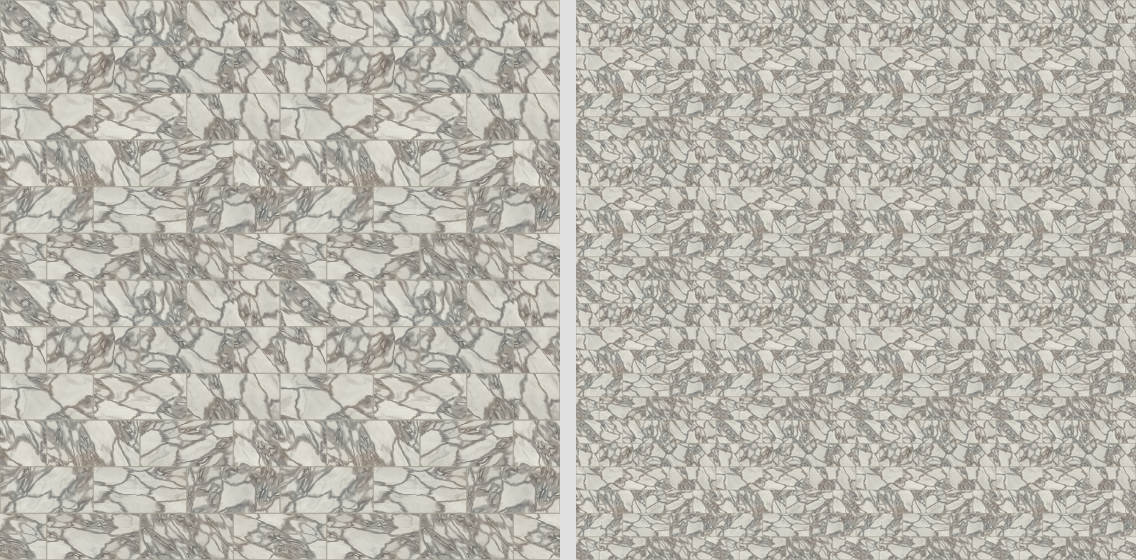
Left, the tile; right, the same tile 2 across and 2 down.
Reproduce this texture procedurally as a Shadertoy shader.

```glsl
vec2 hash2(vec2 p) {
    vec3 q = fract(p.xyx * vec3(0.1031, 0.103, 0.0973));
    q += dot(q, q.yzx + 33.33);
    return fract((q.xx + q.yz) * q.zy);
}

float noise(vec2 p) {
    vec2 i = floor(p), f = fract(p);
    f = f * f * (3.0 - 2.0 * f);
    float low = mix(hash2(i).x, hash2(i + vec2(1, 0)).x, f.x);
    float high = mix(hash2(i + vec2(0, 1)).x, hash2(i + 1.0).x, f.x);
    return mix(low, high, f.y);
}

float fbm(vec2 p) {
    float sum = 0.0, amp = 0.533;
    for (int i = 0; i < 4; i++) {
        sum += amp * noise(p);
        p = mat2(1.6, 1.2, -1.2, 1.6) * p + 7.3;
        amp *= 0.5;
    }
    return sum;
}

// Voronoi stones: x = distance to the border, y = random value of the stone
vec2 stones(vec2 p) {
    vec2 cell = floor(p), near = vec2(8), next = vec2(8), owner = cell;
    for (int y = -1; y <= 1; y++)
    for (int x = -1; x <= 1; x++) {
        vec2 c = cell + vec2(x, y);
        vec2 d = c + 0.1 + 0.8 * hash2(c) - p;
        if (dot(d, d) < dot(near, near)) {
            next = near;
            near = d;
            owner = c;
        } else if (dot(d, d) < dot(next, next)) {
            next = d;
        }
    }
    float border = dot(0.5 * (near + next), normalize(next - near));
    return vec2(border, hash2(owner + 71.0).y);
}

// Brecciated marble: 0 = dark vein, 1 = pale stone
float marble(vec2 p, vec2 seed, float px) {
    // Each slab has its own grain direction and stretch
    float a = (seed.x - 0.5) * 2.6;
    vec2 q = mat2(cos(a), -sin(a), sin(a), cos(a)) * p;
    q = q * vec2(0.8, 1.1 + 0.7 * seed.y) + seed * 60.0;
    q += 0.5 * (vec2(fbm(q * 1.8), fbm(q * 1.8 + 17.0)) - 0.5);
    q += 0.1 * (vec2(fbm(q * 7.0), fbm(q * 7.0 + 29.0)) - 0.5);

    vec2 big = stones(q * 1.5);
    vec2 mid = stones(q * 3.4 + 5.0);
    vec2 small = stones(q * 7.5 + 11.0);
    float cloud = fbm(q * 3.0 + 31.0);
    float grain = fbm(q * 16.0 + 43.0);

    // Crushed matrix, then pebbles, then large intact stones
    float matrix = mix(0.12, 0.5 + 0.4 * small.y, smoothstep(0.0, 0.24 + px * 7.5, small.x));
    matrix += 0.5 * (grain - 0.5);
    float pebble = mid.y < 0.4 ? matrix : 0.74 + 0.24 * mid.y;
    float midWidth = 0.05 + 0.2 * cloud + px * 3.4;
    pebble = mix(0.2 + 0.45 * grain, pebble, smoothstep(0.0, midWidth, mid.x));
    float whole = 1.1 - 0.3 * cloud - 0.05 * big.y;
    float crack = 1.0 - smoothstep(0.0, 0.02 + px, abs(fbm(q * 1.7 + 53.0) - 0.5));
    whole -= 0.3 * crack * cloud;
    float shade = big.y > mix(0.3, 0.6, seed.y) ? pebble : whole;

    // Main veins between the large stones
    float veinWidth = 0.02 + 0.09 * cloud + px * 1.5;
    shade = mix(0.1 + 0.3 * grain, shade, smoothstep(0.0, veinWidth, big.x));
    return shade + 0.14 * (grain - 0.5);
}

void mainImage(out vec4 fragColor, in vec2 fragCoord) {
    // Running bond of 6 by 12 slabs, with a wrapped set of 3 by 6
    vec2 grid = fragCoord / iResolution.xy * vec2(6, 12);
    grid.x += 0.5 * mod(floor(grid.y) + 1.0, 2.0);
    vec2 id = mod(floor(grid), vec2(3, 6));
    vec2 local = fract(grid) * vec2(2, 1);
    float px = 12.0 / iResolution.y;
    vec2 seed = hash2(id * 3.7 + 12.0);

    float shade = clamp(marble(local, seed, px), 0.0, 1.05);
    vec3 color = mix(vec3(0.46, 0.44, 0.415), vec3(0.87, 0.86, 0.82), shade);

    // Warm and cool staining, strongest in the darker parts
    float stain = fbm(local * 2.0 + seed * 40.0) - 0.5;
    color += vec3(0.1, 0.0, -0.06) * stain * (1.1 - shade);
    color *= 0.97 + 0.05 * hash2(id + 5.0).x;

    // Thin joints
    vec2 edge = min(local, vec2(2, 1) - local);
    float joint = 1.0 - smoothstep(0.015 - 0.5 * px, 0.015 + 0.5 * px, min(edge.x, edge.y));
    color = mix(color, vec3(0.66, 0.64, 0.59), 0.85 * joint);
    fragColor = vec4(color, 1.0);
}
```
